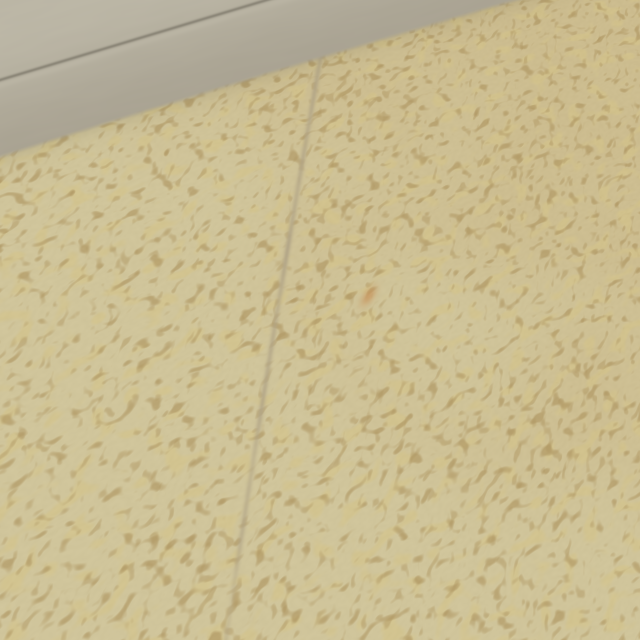
Give the GLSL for this texture, as a WebGL 2 fragment shader.

```glsl
#version 300 es
precision highp float;

uniform vec2 u_resolution;
out vec4 fragColor;

// Colours
const vec3 FLOOR_PALE = vec3(0.815, 0.772, 0.608);
const vec3 FLOOR_WARM = vec3(0.800, 0.738, 0.560);
const vec3 SPECK_TAN = vec3(0.690, 0.595, 0.390);
const vec3 SPECK_YELLOW = vec3(0.830, 0.765, 0.535);
const vec3 SPECK_ORANGE = vec3(0.780, 0.560, 0.330);
const vec3 SEAM_GREY = vec3(0.690, 0.640, 0.525);
const vec3 BOARD_LIGHT = vec3(0.735, 0.715, 0.650);
const vec3 BOARD_DARK = vec3(0.665, 0.640, 0.575);
const vec3 GROOVE_GREY = vec3(0.520, 0.500, 0.445);

// Curves, as quadratic coefficients
const vec3 BOARD_EDGE = vec3(0.755, 0.318, -0.018);
const vec3 GROOVE_LINE = vec3(0.875, 0.300, 0.0);
const vec3 SEAM_LINE = vec3(0.353, 0.148, 0.016);
const float BOARD_SOFTNESS = 0.005;
const float GROOVE_WIDTH = 0.0028;
const float SEAM_WIDTH = 0.0045;

// Specks
const vec2 DEPTH_TILT = vec2(0.12, 0.20);
const vec2 SPECK_FREQUENCY = vec2(31.0, 62.0);
const float SPECK_ANGLE = 0.68;
const float ANGLE_WANDER = 0.25;
const vec2 ORANGE_CENTRE = vec2(0.576, 0.537);

float quadratic(vec3 c, float t) {
    return c.x + t * (c.y + t * c.z);
}

mat2 rotation(float angle) {
    float c = cos(angle), s = sin(angle);
    return mat2(c, -s, s, c);
}

vec2 gradientAt(ivec2 cell) {
    uvec2 u = uvec2(cell + 4096);
    uint h = u.x * 374761393u + u.y * 668265263u;
    h = (h ^ (h >> 13)) * 1274126177u;
    h ^= h >> 16;
    float angle = float(h & 65535u) * 6.28318 / 65536.0;
    return vec2(cos(angle), sin(angle));
}

float gradientNoise(vec2 p) {
    vec2 base = floor(p), f = p - base;
    ivec2 i = ivec2(base);
    vec2 w = f * f * f * (f * (f * 6.0 - 15.0) + 10.0);
    float a = dot(gradientAt(i), f);
    float b = dot(gradientAt(i + ivec2(1, 0)), f - vec2(1, 0));
    float c = dot(gradientAt(i + ivec2(0, 1)), f - vec2(0, 1));
    float d = dot(gradientAt(i + ivec2(1, 1)), f - vec2(1, 1));
    return mix(mix(a, b, w.x), mix(c, d, w.x), w.y);
}

vec3 floorColour(vec2 uv) {
    // Specks shrink toward the upper right
    vec2 q = uv / (1.0 - dot(DEPTH_TILT, uv));
    vec2 bend = vec2(gradientNoise(q * 11.0), gradientNoise(q * 11.0 + 37.0));
    vec2 along = rotation(SPECK_ANGLE) * (q + 0.012 * ANGLE_WANDER * 4.0 * bend);

    float broad = gradientNoise(q * 4.0 + 9.0);
    float warmth = smoothstep(0.7, 1.9, uv.x + uv.y + 0.5 * broad);
    vec3 colour = mix(FLOOR_PALE, FLOOR_WARM, warmth);

    // Yellow mottling, then two overlapping sets of tan specks
    float mottle = gradientNoise(along * SPECK_FREQUENCY * 0.65 + 71.0);
    colour = mix(colour, SPECK_YELLOW, 0.6 * smoothstep(0.05, 0.4, mottle));
    for (int i = 0; i < 2; i++) {
        float k = float(i);
        vec2 p = rotation(0.22 * k) * along * SPECK_FREQUENCY * (1.0 + 0.25 * k);
        float grain = gradientNoise(p + 53.0 * k) + 0.12 * broad;
        float speck = smoothstep(0.16, 0.50, grain);
        colour = mix(colour, SPECK_TAN, speck * (0.68 - 0.20 * k));
    }
    colour += 0.012 * gradientNoise(along * SPECK_FREQUENCY * 2.3);

    // Single orange chip
    vec2 chip = rotation(0.95) * (uv - ORANGE_CENTRE) / vec2(0.017, 0.008);
    return mix(colour, SPECK_ORANGE, 0.65 * exp(-dot(chip, chip)));
}

vec3 boardColour(vec2 uv, float height, float pixel) {
    vec3 colour = mix(BOARD_DARK, BOARD_LIGHT, smoothstep(-0.01, 0.20, height));
    colour += 0.006 * gradientNoise(rotation(0.29) * uv * vec2(14.0, 90.0));

    // Dark groove with a faint lit lip beneath
    float offset = uv.y - quadratic(GROOVE_LINE, uv.x);
    float width = max(GROOVE_WIDTH, pixel);
    colour += 0.02 * exp(-pow((offset + 3.0 * width) / (2.0 * width), 2.0));
    return mix(colour, GROOVE_GREY, 0.85 * exp(-pow(offset / width, 2.0)));
}

void main() {
    vec2 uv = gl_FragCoord.xy / u_resolution;
    float pixel = 1.0 / min(u_resolution.x, u_resolution.y);
    float height = uv.y - quadratic(BOARD_EDGE, uv.x);
    vec3 colour = floorColour(uv);

    // Floor seam, fading toward the bottom
    float seam = (uv.x - quadratic(SEAM_LINE, uv.y)) / max(SEAM_WIDTH, pixel);
    float wear = 0.65 + 0.5 * gradientNoise(vec2(uv.y * 9.0, 3.0));
    float strength = wear * mix(0.55, 1.0, smoothstep(0.0, 0.4, uv.y));
    colour = mix(colour, SEAM_GREY, strength * exp(-seam * seam));

    // Contact shade and baseboard
    colour *= 1.0 - 0.08 * exp(-max(-height, 0.0) / 0.014);
    float soft = max(BOARD_SOFTNESS, pixel);
    float board = smoothstep(-soft, soft, height);
    colour = mix(colour, boardColour(uv, height, pixel), board);
    fragColor = vec4(colour, 1.0);
}
```
